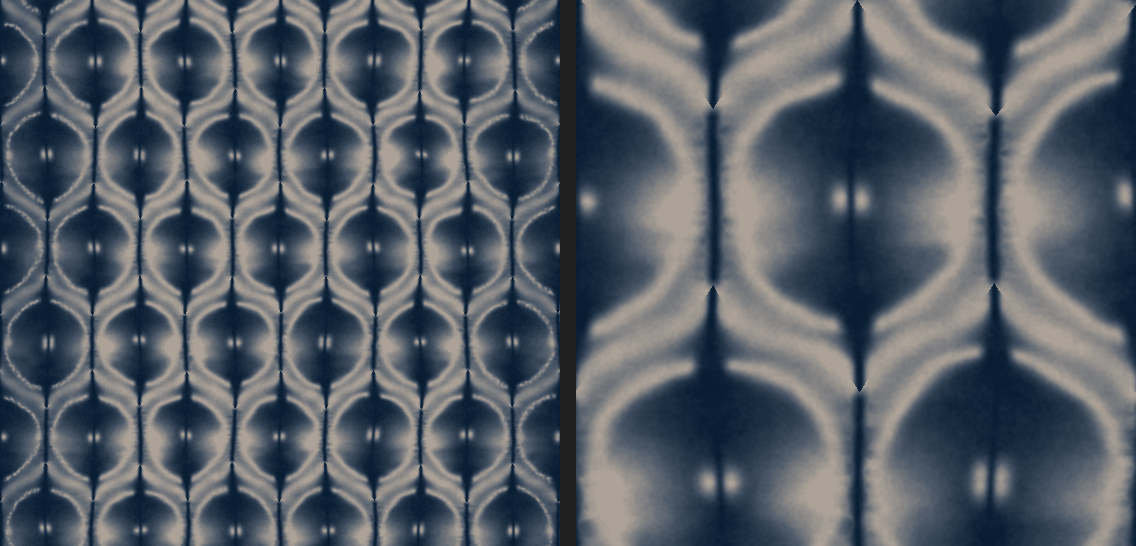
Left: the whole. Right: its middle third, enlarged.
This pattern is drawn by a WebGL 2 fragment shader. Its source:

```glsl
#version 300 es
precision highp float;
// Stitch-resist indigo cloth: staggered rows of dark rounded cells, each with a
// pale ring, split by vertical folds and wavy pale bands. Every part adds to or
// removes from one bleach value, which is finally mapped to a dye ramp.

#define REPEATS vec2(6.0, 5.82)   // cells across and down
#define TOP_ROW 0.646             // first row centre below the top edge, in rows
#define RING_RADIUS 0.435
#define RING_WIDTH 0.036
#define BAND_WIDTH 0.06
#define FOLD_WIDTH 0.029
#define WOBBLE 0.06               // hand-sewn irregularity
#define GRAIN 0.05
#define NAVY vec3(0.03, 0.11, 0.195)
#define SLATE vec3(0.3, 0.35, 0.41)
#define SAND vec3(0.675, 0.635, 0.595)

uniform vec2 u_resolution;
out vec4 outColor;

float hash(vec2 p) {
  vec3 q = fract(p.xyx * vec3(0.1031, 0.103, 0.0973));
  q += dot(q, q.yzx + 33.33);
  return fract((q.x + q.y) * q.z);
}

float cornerSlope(vec2 corner, vec2 offset) {
  float angle = 6.2832 * hash(corner);
  return dot(vec2(cos(angle), sin(angle)), offset);
}

float gradientNoise(vec2 p) {
  vec2 i = floor(p), f = p - i, e = vec2(1.0, 0.0);
  vec2 w = f * f * f * (f * (f * 6.0 - 15.0) + 10.0);
  return mix(mix(cornerSlope(i, f), cornerSlope(i + e, f - e), w.x),
             mix(cornerSlope(i + e.yx, f - e.yx), cornerSlope(i + 1.0, f - 1.0), w.x), w.y);
}

float bell(float x) { return exp(-x * x); }
float plateau(float x) { return exp(-x * x * x * x); }

// Height of the wavy boundary above a cell centre, steep at both ends
float bandHeight(float x) {
  float u = 1.0 - 4.0 * x;
  return 0.5 + 0.2 * u * (0.5 + 0.5 * u * u);
}

// Position relative to the centre of a row's nearest cell; odd rows shift by half
vec2 cellPoint(vec2 p, float row, out vec2 id) {
  float shift = 0.5 * mod(row, 2.0);
  id = vec2(floor(p.x - shift + 0.5) + shift, row);
  return p - id;
}

vec3 dye(float bleach) {
  float t = clamp(bleach, 0.0, 1.0) * 2.0;
  return t < 1.0 ? mix(NAVY, SLATE, t) : mix(SLATE, SAND, t - 1.0);
}

void main() {
  vec2 uv = gl_FragCoord.xy / u_resolution;
  vec2 p = vec2(uv.x, uv.y - 1.0) * REPEATS + vec2(0.0, TOP_ROW);
  p += WOBBLE * vec2(gradientNoise(p * 1.3), gradientNoise(p * 1.7 + 31.0));

  // Find the staggered cell that holds this point
  vec2 id;
  float row = floor(p.y + 0.5);
  vec2 q = cellPoint(p, row, id);
  if (abs(q.y) > bandHeight(abs(q.x))) q = cellPoint(p, row + sign(q.y), id);
  vec2 a = abs(q);
  float vary = hash(id + 17.0);

  // Dye reaches further in at the sides and the bottom of the cloth
  float side = smoothstep(0.27, 0.53, abs(uv.x - 0.51));
  float wear = clamp(side + 0.25 * (1.0 - smoothstep(0.0, 0.2, uv.y))
                     + 0.35 * gradientNoise(p * 0.8 + 7.0), 0.0, 1.0);
  float streak = gradientNoise(p * vec2(5.0, 9.0));

  // Ring: flat above, drawn to a blunt point below
  float below = 1.0 - smoothstep(-0.15, 0.1, q.y);
  float stretch = mix(0.98, 1.1, below);
  float pinch = mix(0.02, 0.1, below) * smoothstep(0.0, 0.3, a.y);
  float ringDist = length(vec2(q.x, (a.y + pinch * a.x) / stretch)) - RING_RADIUS
                 + 0.02 * (vary - 0.5) + 0.02 * streak;
  float outside = smoothstep(-0.03, 0.02, ringDist);

  // Inside: dark dome over a dark wedge, light seeping in from both sides
  float seep = smoothstep(-0.06, 0.36, a.x) * bell((q.y + 0.04 + 0.05 * streak) / 0.2);
  float halo = exp(min(ringDist, 0.0) / mix(0.06, 0.12, below)) * smoothstep(0.0, 0.22, a.x);
  float inner = 0.02 + (0.85 - 0.5 * wear) * (0.7 + 0.5 * vary) * seep
              + (0.5 - 0.25 * wear) * halo + 0.08 * streak;

  // Outside: cloudy ground with a pale band along the wavy boundary
  float u = 1.0 - 4.0 * a.x;
  float bandDist = (bandHeight(a.x) - a.y) / length(vec2(1.0, 0.4 + 1.2 * u * u));
  float ground = 0.7 - 0.32 * wear + 0.16 * streak;
  float bleach = mix(inner, ground + 0.27 * bell(bandDist / BAND_WIDTH), outside);

  // Dark spike on the axis, wide by the ring and narrow at the tip
  float flare = mix(0.02, 0.13, 1.0 - smoothstep(0.42, 0.62, a.y));
  bleach *= 1.0 - 0.95 * bell(a.x / flare) * smoothstep(0.32, 0.44, a.y);

  // Pale ring with blunt ends, breaking into fine stitches where the dye is strong
  float stitches = clamp(0.75 + 1.1 * gradientNoise(p * 26.0), 0.0, 1.15);
  float ring = bell(ringDist / (RING_WIDTH * (1.05 - 0.45 * wear)));
  ring *= smoothstep(0.025, 0.085, a.x) * mix(1.0, stitches, wear);
  bleach = mix(bleach, 1.0 - 0.12 * wear, clamp(0.95 * ring, 0.0, 1.0));

  // Soft ragged fold between neighbours, with side ticks and pale beads at its ends
  float fold = 0.5 - a.x;
  float ragged = FOLD_WIDTH * (1.0 + 0.7 * gradientNoise(vec2(id.x * 2.0, p.y * 11.0)));
  float ticks = 0.5 + 1.2 * gradientNoise(vec2(id.x * 3.0, p.y * 29.0));
  float span = 1.0 - smoothstep(0.27, 0.33, a.y);
  bleach = mix(bleach, 1.0, 0.6 * bell(length(vec2(fold, a.y - 0.33)) / 0.045));
  bleach *= 1.0 - span * max(0.97 * bell(fold / ragged), 0.6 * clamp(ticks, 0.0, 1.0) * bell(fold / 0.06));

  // Pale knots at the heart and flanks, then the thin crease through the heart
  float tilt = 0.03 * (vary - 0.5);
  float heart = bell(length((a - vec2(0.036, 0.0) + vec2(0.0, tilt)) / vec2(0.037, 0.055)));
  float flank = bell(length((a - vec2(0.415, 0.0)) / vec2(0.04, 0.055)));
  bleach = mix(bleach, 1.0, clamp(heart * (0.9 + 0.2 * vary) + 0.75 * flank, 0.0, 1.0));
  bleach *= 1.0 - 0.6 * bell(a.x / 0.013);

  // Cloth grain at two scales
  bleach += GRAIN * (gradientNoise(p * 23.0) + gradientNoise(p * 61.0));
  outColor = vec4(dye(bleach), 1.0);
}
```
